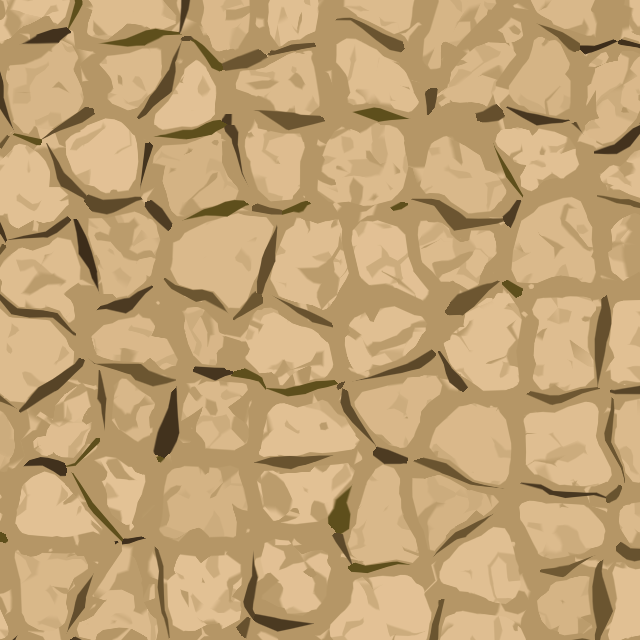
Write a WebGL 2 fragment shader that draws this texture.

```glsl
#version 300 es
precision highp float;
// Dry cobbles of pale sandstone set in tan earth, in flat angular colours.
// Cellular noise places the stones, a piecewise-linear noise chips them,
// and tapered slivers of shadow follow some of the joints.
uniform vec2 u_resolution;
out vec4 fragColor;

const float STONES_ACROSS = 7.5;
const vec3 EARTH = vec3(0.71, 0.59, 0.40);
const vec3 STONE = vec3(0.86, 0.73, 0.55);
const vec3 SHADE_LIGHT = vec3(0.44, 0.35, 0.20);
const vec3 SHADE_DARK = vec3(0.23, 0.17, 0.10);
const vec3 MOSS = vec3(0.37, 0.31, 0.11);

struct Cell {
  vec2 id, otherId;       // own cell and the one across the closest joint
  vec2 toSite, toOther;   // vectors to both sites
  float edge, nextEdge;   // distances to the two closest joints
};

vec2 hash2(vec2 p) {
  vec3 q = fract(p.xyx * vec3(0.1031, 0.1030, 0.0973));
  q += dot(q, q.yzx + 33.33);
  return fract((q.xx + q.yz) * q.zy);
}

mat2 rotation(float a) {
  return mat2(cos(a), sin(a), -sin(a), cos(a));
}

// Linear noise on a triangle lattice: its contours are straight-sided.
float facetNoise(vec2 p) {
  vec2 s = p + (p.x + p.y) * 0.366;
  vec2 i = floor(s), f = s - i;
  float hi = max(f.x, f.y), lo = min(f.x, f.y);
  vec2 corner = f.x > f.y ? vec2(1, 0) : vec2(0, 1);
  return hash2(i).x * (1.0 - hi) + hash2(i + corner).x * (hi - lo)
       + hash2(i + 1.0).x * lo;
}

vec2 siteOffset(vec2 id) {
  return 0.5 + 0.72 * (hash2(id + 17.0) - 0.5);
}

Cell findCell(vec2 p) {
  vec2 base = floor(p);
  Cell c;
  float nearest = 1e3;
  for (int y = -1; y <= 1; y++)
  for (int x = -1; x <= 1; x++) {
    vec2 id = base + vec2(x, y), r = id + siteOffset(id) - p;
    if (dot(r, r) < nearest) { nearest = dot(r, r); c.id = id; c.toSite = r; }
  }
  c.edge = c.nextEdge = 1e3;
  for (int y = -2; y <= 2; y++)
  for (int x = -2; x <= 2; x++) {
    vec2 id = c.id + vec2(x, y), r = id + siteOffset(id) - p;
    if (x == 0 && y == 0) continue;
    float d = dot(0.5 * (r + c.toSite), normalize(r - c.toSite));
    if (d < c.edge) {
      c.nextEdge = c.edge;
      c.edge = d; c.otherId = id; c.toOther = r;
    } else c.nextEdge = min(c.nextEdge, d);
  }
  return c;
}

// Positive inside a stone with bevelled corners and chipped sides.
float stoneShape(Cell c, float gap, float chip) {
  float bevel = (c.edge + c.nextEdge - 2.0 * gap) * 0.7 - 0.07;
  return min(c.edge - gap, bevel) - chip;
}

// Positive inside the wedge of shadow along a joint.
float sliverShape(Cell c, vec2 rnd, vec2 pick) {
  float side = c.toOther.y < c.toSite.y ? 1.0 : -1.0;
  vec2 down = normalize(c.toOther - c.toSite) * side;
  float along = dot(-0.5 * (c.toSite + c.toOther), vec2(-down.y, down.x));
  float taper = 1.0 - abs(along - (rnd.x - 0.5) * 0.5) / mix(0.35, 0.75, rnd.y);
  float across = c.edge * side - 0.05 + 0.05 * taper;
  float present = step(pick.x, 0.32 + 0.33 * abs(down.y));
  return mix(-1.0, mix(0.04, 0.10, pick.y) * taper - abs(across), present);
}

float cover(float d, float blur) {
  return smoothstep(-blur, blur, d);
}

void main() {
  vec2 p = gl_FragCoord.xy / u_resolution.y * STONES_ACROSS;
  float px = 0.8 * STONES_ACROSS / u_resolution.y;
  // Kink the joints with straight segments.
  vec2 kink = vec2(facetNoise(p * 1.9), facetNoise(p * 1.9 + 40.0)) - 0.5;
  Cell c = findCell(p + 0.2 * kink);
  vec2 look = hash2(c.id + 71.0), wear = hash2(c.id + 133.0);
  vec2 local = rotation(look.x * 6.283) * c.toSite + look * 50.0;

  // Earth with a few loose pale chips.
  float loose = (facetNoise(p * 4.3 + 90.0) - 0.87) / 4.3;
  vec3 color = mix(EARTH, STONE, cover(loose, px));

  // Stone body, with worn flakes in two tones.
  float chip = 0.75 * wear.x * max(facetNoise(local * 3.4) - 0.52, 0.0);
  float body = stoneShape(c, mix(0.08, 0.14, wear.y * wear.y), chip);
  vec3 face = STONE + (look.y - 0.5) * vec3(0.06, 0.06, 0.07);
  float flake = (facetNoise(local * vec2(3.6, 5.4) + 9.0) - mix(0.92, 0.66, wear.x)) / 4.5;
  float pale = (facetNoise(local * 4.8 + 25.0) - 0.76) / 4.8;
  face = mix(face, mix(STONE, EARTH, 0.4), cover(pale, px));
  face = mix(face, mix(STONE, EARTH, 0.85), cover(flake, px));
  color = mix(color, face, cover(body, px));

  // Shadow slivers, some of them mossy.
  vec2 joint = c.id + c.otherId;
  vec2 tone = hash2(joint + 211.0);
  vec3 shade = mix(SHADE_LIGHT, SHADE_DARK, tone.x);
  shade = mix(shade, MOSS, step(0.84, tone.y));
  float sliver = sliverShape(c, hash2(joint + 5.0), hash2(joint + 301.0));
  fragColor = vec4(mix(color, shade, cover(sliver, px)), 1.0);
}
```
